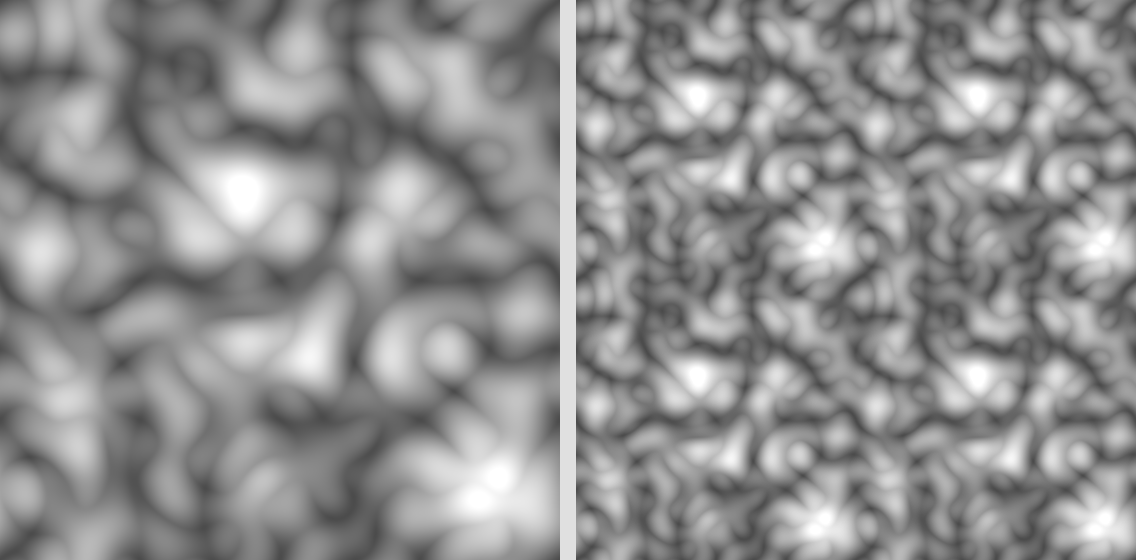
Left, the tile; right, the same tile 2 across and 2 down.
Reproduce this texture procedurally as a WebGL 2 fragment shader.

```glsl
#version 300 es
precision highp float;
// Soft grey billows: two octaves of folded gradient noise that tile seamlessly.

uniform vec2 u_resolution;
out vec4 outColor;

// Random unit gradient at a lattice corner, wrapped to the period.
vec2 cornerGradient(vec2 corner, float period) {
    corner = mod(corner, period);
    float turn = fract(sin(dot(corner, vec2(127.1, 311.7)) + period * 7.3) * 43758.5453);
    return vec2(cos(6.28319 * turn), sin(6.28319 * turn));
}

// Periodic gradient noise with quintic blending, about -0.7 to 0.7.
float gradientNoise(vec2 p, float period) {
    vec2 cell = floor(p);
    vec2 f = p - cell;
    vec2 blend = f * f * f * (f * (f * 6.0 - 15.0) + 10.0);
    vec2 right = vec2(1.0, 0.0);
    vec2 up = vec2(0.0, 1.0);
    float a = dot(cornerGradient(cell, period), f);
    float b = dot(cornerGradient(cell + right, period), f - right);
    float c = dot(cornerGradient(cell + up, period), f - up);
    float d = dot(cornerGradient(cell + 1.0, period), f - 1.0);
    return mix(mix(a, b, blend.x), mix(c, d, blend.x), blend.y);
}

void main() {
    vec2 uv = gl_FragCoord.xy / u_resolution;

    // Fold each octave around zero, with slightly rounded creases.
    float grey = 0.26;
    float amplitude = 1.0;
    float period = 4.0;
    for (int octave = 0; octave < 2; octave++) {
        float n = gradientNoise(uv * period, period);
        grey += amplitude * sqrt(n * n + 0.0005);
        amplitude *= 0.6;
        period *= 2.0;
    }

    outColor = vec4(vec3(clamp(grey, 0.0, 1.0)), 1.0);
}
```
